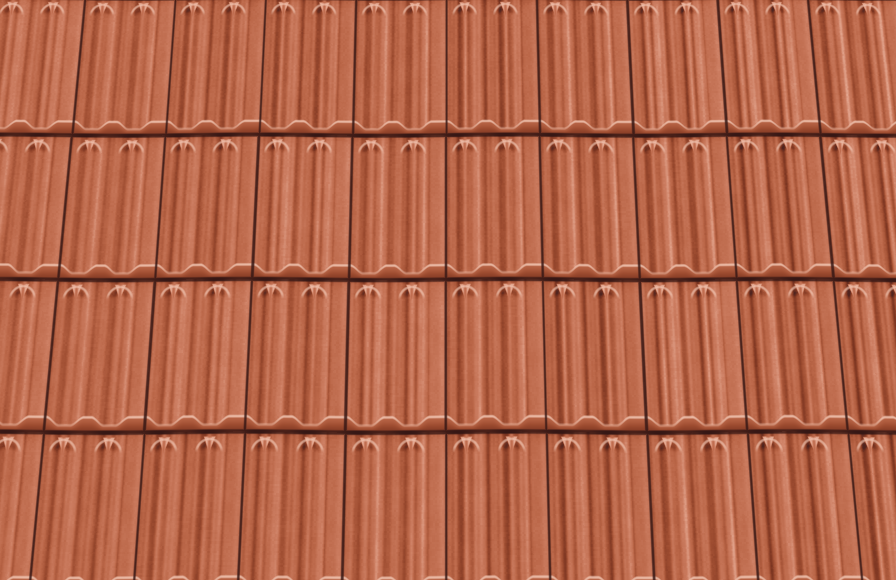
A Shadertoy shader for this texture:

```glsl
// Glazed clay roof tiles in four receding courses. Each tile has two troughs, a flat
// flange, a scalloped lower lip and moulded notches at its head. A tone level is
// summed from gaussian stripes and notches, then mapped through a clay colour ramp.

const float TILE_WIDTH = 0.1558;      // at the top edge, in canvas heights
const float WIDTH_GROWTH = 0.0235;    // widening from top to bottom
const float CENTRE_SEAM = -0.003;     // offset of the middle seam
const float COURSE_LINE = 0.233;      // depth of the first course line
const float COURSE_RATE = 4.126;      // courses per canvas height
const float COURSE_GROWTH = 0.11;     // foreshortening of the courses
const float TROUGH_A = 0.20;
const float TROUGH_B = 0.65;
const float TROUGH_REACH = 0.19;
const float FLANGE_START = 0.82;
const float LIP_TOP = 0.902;
const float SCALLOP_DEPTH = 0.052;
const float SEAM_HALF = 0.013;
const float LINE_HALF = 0.014;
const float BASE_TONE = 3.3;          // index into the ramp, 0 dark to 5 light
const float TILE_VARIATION = 0.35;

const vec3 CLAY[6] = vec3[6](
    vec3(0.31, 0.14, 0.12), vec3(0.49, 0.21, 0.13), vec3(0.62, 0.30, 0.19),
    vec3(0.73, 0.40, 0.28), vec3(0.80, 0.49, 0.38), vec3(0.89, 0.65, 0.56));
const vec3 GAP = vec3(0.21, 0.09, 0.08);
const vec3 GLOSS = vec3(0.97, 0.82, 0.75);

float hash(vec2 p) {
    return fract(sin(dot(p, vec2(127.1, 311.7))) * 4375.85);
}

float gauss(float x, float width) {
    return exp(-x * x / (width * width));
}

// Antialiased band of the given half width around zero
float band(float x, float halfWidth, float blur) {
    return 1.0 - smoothstep(halfWidth - blur, halfWidth + blur, abs(x));
}

// Distance to the nearest scattered cell point
float cellular(vec2 p) {
    vec2 cell = floor(p);
    float nearest = 2.0;
    for (int y = -1; y <= 1; y++)
        for (int x = -1; x <= 1; x++) {
            vec2 c = cell + vec2(x, y);
            vec2 point = c + vec2(hash(c), hash(c + 19.7));
            nearest = min(nearest, length(point - p));
        }
    return nearest;
}

vec3 clayRamp(float tone) {
    float t = clamp(tone, 0.0, 4.999);
    int i = int(t);
    return mix(CLAY[i], CLAY[i + 1], fract(t));
}

// Light and dark stripes across one trough, d measured from its centre
float troughStripes(float d) {
    return -1.5 * gauss(d + 0.055, 0.035) + 0.7 * gauss(d - 0.005, 0.02)
         - 0.7 * gauss(d - 0.05, 0.025) + 0.8 * gauss(d - 0.13, 0.05)
         - 1.3 * gauss(d - 0.215, 0.03);
}

float troughBowl(float d) {
    return 1.0 - smoothstep(0.3 * TROUGH_REACH, TROUGH_REACH, abs(d));
}

void mainImage(out vec4 fragColor, in vec2 fragCoord) {
    float pixel = 1.0 / iResolution.y;
    float x = (fragCoord.x - 0.5 * iResolution.x) * pixel;
    float depth = 1.0 - fragCoord.y * pixel;

    // Perspective tile coordinates
    float width = TILE_WIDTH + WIDTH_GROWTH * depth;
    float u = (x - CENTRE_SEAM) / width;
    float s = depth - COURSE_LINE;
    float v = 1.0 + COURSE_RATE * s / (1.0 + COURSE_GROWTH * s);
    v += 0.004 * sin(u * 2.3);
    u += 0.02 * (hash(vec2(floor(v), 7.0)) - 0.5);
    vec2 tile = floor(vec2(u, v));
    float f = u - tile.x;
    float g = v - tile.y;
    float blurU = pixel / width;
    float blurV = pixel * COURSE_RATE;
    float seed = hash(tile);

    // Glazed body: stripes strengthen toward the right
    float contrast = mix(0.75, 1.25, fragCoord.x / iResolution.x);
    float stripes = troughStripes(f - TROUGH_A) + troughStripes(f - TROUGH_B);
    stripes += 0.22 * sin(f * 71.0 + seed * 6.0) + 0.16 * sin(f * 127.0 + seed * 17.0 + g);
    float tone = BASE_TONE + contrast * stripes;
    float flange = smoothstep(FLANGE_START - 0.01, FLANGE_START + 0.01, f);
    tone = mix(tone, 3.4 + 0.5 * gauss(f - 0.96, 0.03), flange);
    tone -= 0.9 * gauss(f - FLANGE_START, 0.018) + 0.8 * exp(-f / 0.03);
    tone += TILE_VARIATION * (seed - 0.5);
    tone += 0.35 * (cellular(vec2(u * 9.0, v * 5.0)) - 0.5);
    tone += 0.25 * (hash(floor(vec2(u * 45.0, v * 70.0))) - 0.5);
    tone -= 1.1 * exp(-g / 0.03);

    // Head notches: a bright wedge under a glossy arch
    float shine = 0.0;
    float bowl = 0.0;
    for (int i = 0; i < 2; i++) {
        float d = f - (i == 0 ? TROUGH_A : TROUGH_B);
        bowl = max(bowl, troughBowl(d));
        vec2 q = vec2(d, (g - 0.13) * 1.5);
        float upper = 1.0 - smoothstep(-0.06, 0.01, q.y);
        tone -= 1.3 * upper * gauss(length(q) - 0.075, 0.035);
        shine = max(shine, 0.6 * upper * band(length(q) - 0.125, 0.012, blurU));
        float taper = 0.055 * (1.0 - (g - 0.035) / 0.095);
        float wedge = smoothstep(-blurU, blurU, taper - abs(d)) * smoothstep(0.025, 0.04, g);
        tone = mix(tone, 4.5 - 1.2 * gauss(d, 0.012), wedge);
        shine = max(shine, 0.45 * wedge * smoothstep(0.01, 0.03, abs(d)));
    }

    // Scalloped lip with a catch light along its rim
    float rim = LIP_TOP + SCALLOP_DEPTH * bowl;
    float lip = smoothstep(-blurV, blurV, g - rim);
    tone = mix(tone, 2.9 - 1.6 * smoothstep(rim, 1.0, g), lip);
    shine = max(shine, mix(0.75, 0.35, bowl) * band(g - rim, 0.008, blurV));
    vec3 color = mix(clayRamp(tone), GLOSS, shine);

    // Dark joints between tiles and courses
    float seam = band(fract(u + 0.5) - 0.5, SEAM_HALF * (0.8 + 0.4 * hash(vec2(floor(u + 0.5), tile.y))), blurU);
    float course = band(fract(v + 0.5) - 0.5, LINE_HALF, blurV) * (0.88 + 0.12 * sin(u * 12.6));
    color = mix(color, GAP, max(0.85 * seam, course));
    fragColor = vec4(color, 1.0);
}
```
